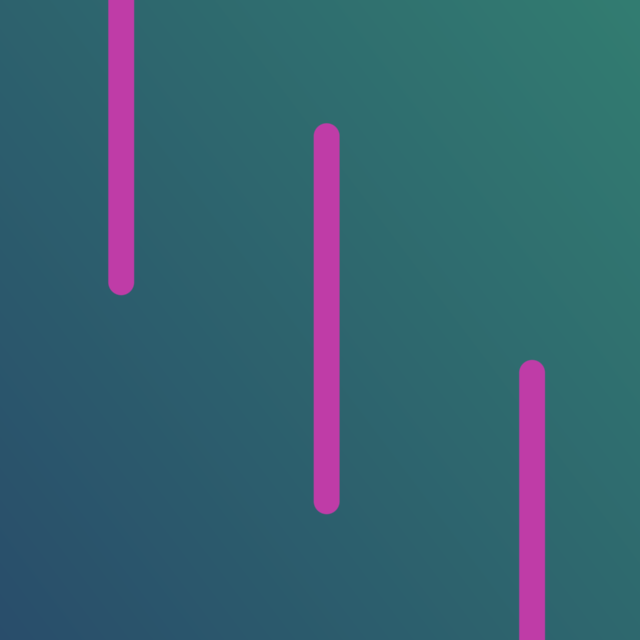
Give the GLSL for this background, as a WebGL 2 fragment shader.

```glsl
#version 300 es
precision highp float;
// Three staggered magenta capsules over a diagonal blue to green gradient.

#define BAR_RADIUS 0.0202
#define BAR_HALF_LENGTH 0.3054
#define BAR_SPACING 0.321
#define BAR_DROP 0.356
#define BAR_BEND 0.0138
#define MIDDLE_BAR vec2(0.5104, 0.502)
#define GRADIENT_AXIS vec2(0.57, 0.43)
#define COLOR_LOW vec3(0.160, 0.302, 0.418)
#define COLOR_HIGH vec3(0.196, 0.488, 0.442)
#define COLOR_BAR vec3(0.750, 0.236, 0.655)

uniform vec2 u_resolution;
out vec4 fragColor;

// Signed distance to a vertical capsule centred on the origin
float capsuleDistance(vec2 p, float halfLength, float radius) {
    p.y -= clamp(p.y, radius - halfLength, halfLength - radius);
    return length(p) - radius;
}

void main() {
    vec2 uv = gl_FragCoord.xy / u_resolution;
    float pixel = 1.0 / min(u_resolution.x, u_resolution.y);

    // Background gradient
    vec3 color = mix(COLOR_LOW, COLOR_HIGH, dot(uv, GRADIENT_AXIS));

    // Bars step down from left to right
    float barDistance = 1.0;
    for (int i = -1; i <= 1; i++) {
        float k = float(i);
        vec2 offset = vec2(BAR_SPACING * k, -BAR_DROP * k - BAR_BEND * k * k);
        vec2 p = uv - MIDDLE_BAR - offset;
        barDistance = min(barDistance, capsuleDistance(p, BAR_HALF_LENGTH, BAR_RADIUS));
    }
    float coverage = 1.0 - smoothstep(-pixel, pixel, barDistance);
    color = mix(color, COLOR_BAR, coverage);

    fragColor = vec4(color, 1.0);
}
```
